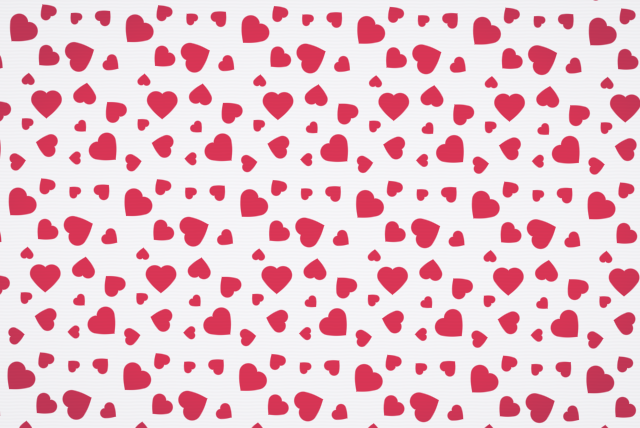
Write a Shadertoy shader that draws this pattern.

```glsl
// Red hearts of four sizes scattered over a finely ribbed white cloth.
// One tile holds four staggered columns of evenly spaced hearts; layered
// sways loosen the columns, and short cycles set the sizes and turns.

#define TILE       vec2(0.2705, 0.4065)  // repeat, in canvas heights
#define ORIGIN     vec2(0.379, 0.754)    // centre of one upright heart
#define TILT       0.007                 // rotation of the whole print
#define BIG_WIDTH  0.0715                // width of the largest hearts
#define SIZE_STEP  0.75                  // ratio between size classes
#define SWAY       vec2(0.05, 0.019)     // loosening, in tile units
#define BULGE      0.04                  // outward curve of the heart sides
#define RIBS       128.0                 // cloth ribs per canvas height

const float TAU = 6.28319;
const vec3 CLOTH = vec3(0.953, 0.951, 0.962);
const vec3 RED = vec3(0.845, 0.208, 0.332);
const vec3 DEEP_RED = vec3(0.755, 0.212, 0.335);

// Column positions and the height at which each column starts
const float COLUMN_X[4] = float[](0.0, 0.285, 0.54, 0.80);
const float STAGGER[4] = float[](0.0, 0.135, 0.03, 0.11);

// Size class (0 = largest) and tip direction in eighths of a turn from down
const int SIZES[17] = int[](0, 1, 2, 1, 3, 3, 3, 0, 1, 1, 0, 2, 2, 3, 2, 0, 3);
const float TURNS[17] = float[](0.0, 5.7, 4.8, 7.0, 1.0, 6.0, 5.0, 2.5, 3.8,
                                4.9, 1.0, 3.0, 1.2, 5.0, 2.2, 7.1, 3.9);

// Rotation by angle a
mat2 turn(float a) {
    float c = cos(a), s = sin(a);
    return mat2(c, -s, s, c);
}

// Signed distance to a heart with its tip at the origin, 1.207 wide
float heartDistance(vec2 p) {
    p.x = abs(p.x) - BULGE * sin(6.0 * clamp(p.y, 0.0, 0.5236));
    if (p.x + p.y > 1.0) return length(p - vec2(0.25, 0.75)) - 0.35355;
    vec2 toNotch = p - vec2(0.0, 1.0);
    vec2 toSide = p - 0.5 * max(p.x + p.y, 0.0);
    return sqrt(min(dot(toNotch, toNotch), dot(toSide, toSide))) * sign(p.x - p.y);
}

// Distance to the nearest heart of the repeating print
float printDistance(vec2 p) {
    float nearest = 1.0;
    int k = 0;
    for (int column = 0; column < 4; column++) {
        int rows = column == 1 ? 5 : 4;
        for (int row = 0; row < rows; row++) {
            // Even spacing down the column, then a sway on both axes
            float down = STAGGER[column] + float(row) / float(rows);
            float sideways = column == 0 ? 0.0 : SWAY.x * cos(TAU * (down + 0.05));
            float lift = SWAY.y * (1.0 - cos(TAU * down));
            vec2 place = vec2(COLUMN_X[column] + sideways, lift - down);
            vec2 d = (fract(p / TILE - place + 0.5) - 0.5) * TILE;

            float scale = BIG_WIDTH * pow(SIZE_STEP, float(SIZES[k])) / 1.207;
            vec2 local = turn(TURNS[k] * TAU / 8.0) * d / scale + vec2(0.0, 0.55);
            nearest = min(nearest, heartDistance(local) * scale);
            k++;
        }
    }
    return nearest;
}

void mainImage(out vec4 fragColor, in vec2 fragCoord) {
    vec2 p = fragCoord / iResolution.y;
    vec2 fromCentre = fragCoord / iResolution.xy - 0.5;
    float softness = 0.85 / iResolution.y;

    // Hearts, with ink deepening toward the corners
    float d = printDistance(turn(-TILT) * (p - ORIGIN));
    float ink = 1.0 - smoothstep(-softness, softness, d);
    vec3 red = mix(RED, DEEP_RED, smoothstep(0.42, 0.62, length(fromCentre)));
    vec3 color = mix(CLOTH, red, ink);

    // Woven ribs, gently waving, and a soft fall-off of light
    float rib = sin(TAU * RIBS * p.y + 0.4 * sin(90.0 * p.x));
    float light = 1.008 - 0.05 * dot(fromCentre, fromCentre);
    color *= light + 0.008 * rib;

    fragColor = vec4(color, 1.0);
}
```
